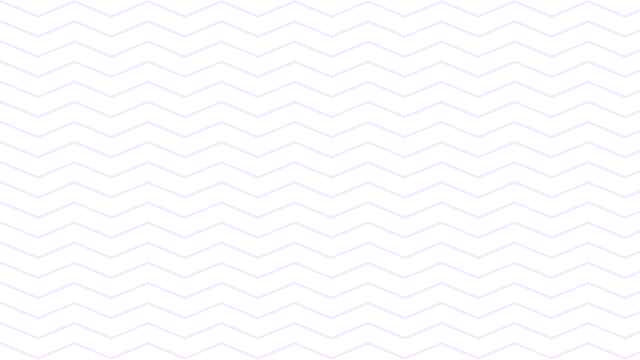
This pattern is drawn by a Shadertoy shader. Its source:

```glsl
// Pale lilac chevron lines stacked in even rows on a white ground.
// A triangle wave bends the vertical coordinate, which then repeats by row;
// the vertical offset times the slope's cosine gives the stroke distance.

// Lengths are fractions of the canvas height.
const float WAVE_LENGTH  = 0.2038;
const float WAVE_HEIGHT  = 0.0421;
const float ROW_SPACING  = 0.05586;
const float STROKE_WIDTH = 0.0069;
const float FIRST_PEAK_X = 0.0035;
const float TOP_PEAK_Y   = 0.9961;

const vec3 PAPER = vec3(1.0);
const vec3 LILAC = vec3(0.975, 0.905, 1.0);

// Falls from 0 at each peak to -height at each valley.
float triangleWave(float x, float wavelength, float height) {
    float phase = abs(fract(x / wavelength + 0.5) - 0.5);
    return -2.0 * height * phase;
}

// Signed offset to the nearest multiple of the spacing.
float repeatCentered(float x, float spacing) {
    return x - spacing * round(x / spacing);
}

// Distance to the nearest line in an endless stack of zigzags.
float zigzagDistance(vec2 p, float wavelength, float height, float spacing) {
    float offset = repeatCentered(p.y - triangleWave(p.x, wavelength, height), spacing);
    float slope = 2.0 * height / wavelength;
    return abs(offset) * inversesqrt(1.0 + slope * slope);
}

// Antialiased coverage of a stroke.
float strokeMask(float dist, float width, float pixel) {
    return 1.0 - smoothstep(-0.75 * pixel, 0.75 * pixel, dist - 0.5 * width);
}

void mainImage(out vec4 fragColor, in vec2 fragCoord) {
    float pixel = 1.0 / iResolution.y;
    vec2 p = fragCoord * pixel - vec2(FIRST_PEAK_X, TOP_PEAK_Y);

    float dist = zigzagDistance(p, WAVE_LENGTH, WAVE_HEIGHT, ROW_SPACING);
    float ink = strokeMask(dist, STROKE_WIDTH, pixel);

    fragColor = vec4(mix(PAPER, LILAC, ink), 1.0);
}
```
